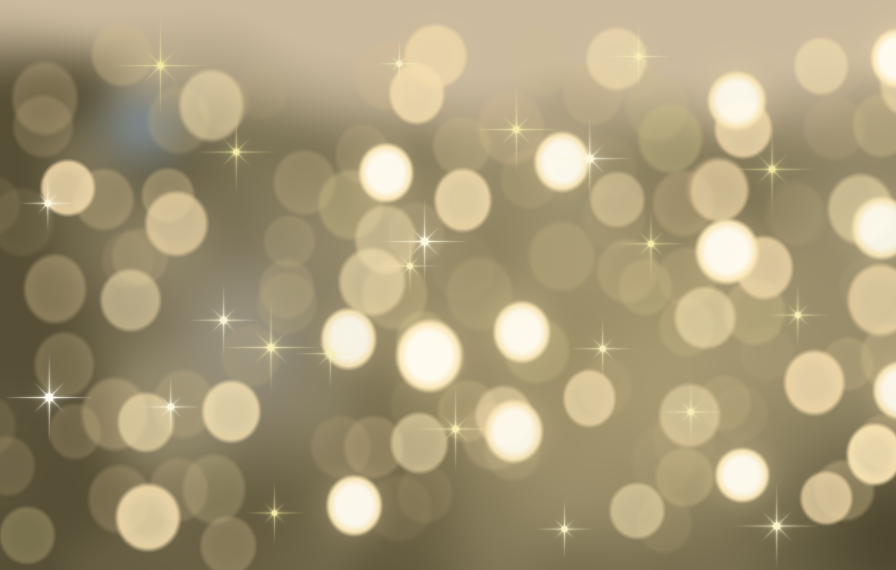
This background is drawn by a WebGL 2 fragment shader. Its source:

```glsl
#version 300 es
precision highp float;
// Warm out-of-focus lights: a cloudy olive and beige backdrop, three layers of
// soft discs (faint, cream, glowing white) and thin eight-pointed sparkles.
// Parts are spread by a low-discrepancy sequence, jittered with a sine hash.

uniform vec2 u_resolution;
out vec4 outColor;

// Counts
const int FAINT_DISCS = 84;
const int CREAM_DISCS = 30;
const int WHITE_DISCS = 13;
const int SPARKLES = 23;

// Sizes, in canvas heights
const vec2 DISC_RADIUS = vec2(0.045, 0.058);
const vec2 SPARKLE_REACH = vec2(0.042, 0.094);
const float RAY_WIDTH = 0.0017;

// Backdrop colours
const vec3 DARK_OLIVE = vec3(0.34, 0.31, 0.21);
const vec3 MID_OLIVE = vec3(0.55, 0.51, 0.39);
const vec3 WARM_HAZE = vec3(0.70, 0.64, 0.47);
const vec3 TOP_BEIGE = vec3(0.80, 0.73, 0.62);
const vec3 BLUE_GREY = vec3(0.50, 0.55, 0.58);
const vec3 PALE_GREY = vec3(0.62, 0.60, 0.55);
const vec3 DEEP_SHADE = vec3(0.25, 0.23, 0.14);

// Light colours
const vec3 PEACH = vec3(0.84, 0.73, 0.56);
const vec3 STRAW = vec3(0.80, 0.75, 0.53);
const vec3 CREAM = vec3(0.98, 0.90, 0.70);
const vec3 BUFF = vec3(0.93, 0.83, 0.64);
const vec3 WHITE = vec3(1.0, 0.99, 0.95);
const vec3 SPARK_YELLOW = vec3(0.95, 0.91, 0.62);

float hash(vec2 p) {
    return fract(sin(dot(p, vec2(127.1, 311.7))) * 43758.5453);
}

float noise(vec2 p) {
    vec2 cell = floor(p), f = fract(p);
    f = f * f * (3.0 - 2.0 * f);
    return mix(mix(hash(cell), hash(cell + vec2(1, 0)), f.x),
               mix(hash(cell + vec2(0, 1)), hash(cell + vec2(1, 1)), f.x), f.y);
}

// Soft elliptical patch, 1 at its centre
float blob(vec2 p, vec2 center, vec2 size) {
    vec2 q = (p - center) / size;
    return exp(-dot(q, q));
}

// Evenly spread but irregular point in the unit square
vec2 scatter(float i, float seed) {
    vec2 jitter = vec2(hash(vec2(i, seed + 0.3)), hash(vec2(i, seed + 0.7))) - 0.5;
    return fract(vec2(0.7549, 0.5698) * i + seed * vec2(0.37, 0.61) + 0.14 * jitter);
}

vec3 backdrop(vec2 p, float aspect) {
    float cloud = 0.65 * noise(p * 3.2 + 4.0) + 0.35 * noise(p * 7.0 + 9.0);
    float x = p.x / aspect;
    vec3 color = mix(DARK_OLIVE, MID_OLIVE, smoothstep(0.2, 0.8, cloud));
    vec2 side = vec2(x, p.y);
    color = mix(color, WARM_HAZE, 0.75 * blob(side, vec2(0.68, 0.36), vec2(0.30, 0.36)));
    color = mix(color, PALE_GREY, 0.65 * blob(side, vec2(0.28, 0.40), vec2(0.09, 0.16)));
    color = mix(color, BLUE_GREY, 0.80 * blob(side, vec2(0.16, 0.78), vec2(0.045, 0.07)));
    color = mix(color, DEEP_SHADE, 0.75 * blob(side, vec2(1.0, 0.08), vec2(0.14, 0.16)));
    float edge = p.y + 0.14 * (cloud - 0.5) + 0.07 * smoothstep(0.2, 0.45, x);
    return mix(color, TOP_BEIGE, smoothstep(0.78, 1.0, edge));
}

// One layer of discs; bias above 0 crowds them to the right, glow whitens them
vec3 discLayer(vec3 color, vec2 p, float aspect, int count, float seed, float bias,
               vec2 opacity, vec3 tintA, vec3 tintB, float glow) {
    for (int n = 0; n < count; n++) {
        float i = float(n) + 1.0;
        vec2 spot = scatter(i, seed);
        vec2 center = vec2(aspect * mix(-0.02, 1.02, pow(spot.x, 1.0 - bias)),
                           mix(0.04, 0.91, spot.y));
        float radius = mix(DISC_RADIUS.x, DISC_RADIUS.y, hash(vec2(i, seed + 1.0)));
        float stretch = 1.0 + 0.12 * hash(vec2(i, seed + 2.0));
        float d = length((p - center) / vec2(1.0, stretch)) / radius;
        float strength = mix(opacity.x, opacity.y, hash(vec2(i, seed + 3.0)));
        vec3 tint = mix(tintA, tintB, hash(vec2(i, seed + 4.0)));
        tint = mix(tint, WHITE, glow * smoothstep(1.0, 0.6, d));
        float rim = mix(0.86, 1.0, smoothstep(0.4, 0.95, d));
        color = mix(color, CREAM, 0.4 * glow * exp(-0.9 * d * d));
        color = mix(color, tint, strength * mix(rim, 1.0, glow) * smoothstep(1.1, 0.88, d));
    }
    return color;
}

// Tapered ray along the first axis, both ways from the origin
float ray(vec2 q, float reach, float width) {
    float taper = max(0.0, 1.0 - abs(q.x) / reach);
    return taper * exp(-abs(q.y) / (width * (0.5 + 0.5 * taper)));
}

float sparkle(vec2 q, float reach, float width) {
    vec2 diagonal = vec2(q.x + q.y, q.x - q.y) * 0.7071;
    float light = ray(q, reach, width) + ray(q.yx, reach, width);
    light += 0.8 * (ray(diagonal, 0.5 * reach, width) + ray(diagonal.yx, 0.5 * reach, width));
    float d = length(q) / reach;
    return light + 0.8 * exp(-130.0 * d * d) + 0.18 * exp(-14.0 * d * d);
}

void main() {
    vec2 p = gl_FragCoord.xy / u_resolution.y;
    float aspect = u_resolution.x / u_resolution.y;
    vec3 color = backdrop(p, aspect);

    color = discLayer(color, p, aspect, FAINT_DISCS, 5.0, 0.12, vec2(0.08, 0.42), PEACH, STRAW, 0.0);
    color = discLayer(color, p, aspect, CREAM_DISCS, 17.0, 0.28, vec2(0.45, 0.95), BUFF, CREAM, 0.12);
    color = discLayer(color, p, aspect, WHITE_DISCS, 31.0, 0.30, vec2(0.9, 1.0), CREAM, CREAM, 0.95);

    // Sparkles over everything
    float width = max(RAY_WIDTH, 0.55 / u_resolution.y);
    for (int n = 0; n < SPARKLES; n++) {
        float i = float(n) + 1.0;
        vec2 center = mix(vec2(0.04, 0.05), vec2(0.96, 0.94), scatter(i, 43.0)) * vec2(aspect, 1.0);
        float reach = mix(SPARKLE_REACH.x, SPARKLE_REACH.y, hash(vec2(i, 44.0)));
        float whiteness = hash(vec2(i, 45.0));
        float light = sparkle(p - center, reach, width) * mix(0.65, 1.0, whiteness);
        color = mix(color, mix(SPARK_YELLOW, WHITE, whiteness), min(light, 1.0));
    }
    outColor = vec4(color, 1.0);
}
```
